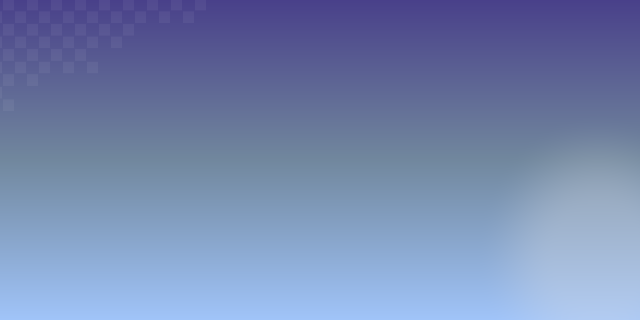
Reproduce this background procedurally as a Shadertoy shader.

```glsl
// A dusk sky: a three-stop vertical gradient, a faint checkerboard that
// steps away from the upper left corner, and a soft pale glow at lower right.
// Lengths are in canvas heights; the checkerboard is measured from the top.

const vec3 SKY_TOP = vec3(0.285, 0.252, 0.54);
const vec3 SKY_MIDDLE = vec3(0.443, 0.53, 0.618);
const vec3 SKY_BOTTOM = vec3(0.628, 0.768, 0.975);

const vec3 GLOW_COLOR = vec3(0.86, 0.87, 0.89);
const vec2 GLOW_CENTER = vec2(1.87, 0.198);
const vec2 GLOW_RADII = vec2(0.29, 0.34);
const float GLOW_INNER = 0.45;
const float GLOW_OUTER = 1.32;
const float GLOW_OPACITY = 0.31;

const vec2 CHECK_ORIGIN = vec2(0.0078, -0.0052);
const vec2 CHECK_SIZE = vec2(0.0375, 0.0393);
const float CHECK_OPACITY = 0.05;
const int CHECK_ROWS = 9;
// Last lit column of each row, from the top down
const int ROW_END[CHECK_ROWS] = int[CHECK_ROWS](16, 15, 10, 9, 6, 7, 2, -1, 0);

vec3 skyColor(float depth) {
    vec3 upper = mix(SKY_TOP, SKY_MIDDLE, clamp(depth * 2.0, 0.0, 1.0));
    return mix(upper, SKY_BOTTOM, clamp(depth * 2.0 - 1.0, 0.0, 1.0));
}

// Coverage of the lit squares, with edges one pixel wide
float checkerMask(vec2 p, float pixel) {
    vec2 grid = (p - CHECK_ORIGIN) / CHECK_SIZE;
    ivec2 cell = ivec2(floor(grid));
    if (cell.y < 0 || cell.y >= CHECK_ROWS) return 0.0;
    bool lit = ((cell.x + cell.y) & 1) == 0 && cell.x <= ROW_END[cell.y];
    vec2 edge = (0.5 - abs(fract(grid) - 0.5)) * CHECK_SIZE;
    vec2 cover = smoothstep(vec2(0.0), vec2(pixel), edge);
    return lit ? cover.x * cover.y : 0.0;
}

float glowMask(vec2 p) {
    float radius = length((p - GLOW_CENTER) / GLOW_RADII);
    return 1.0 - smoothstep(GLOW_INNER, GLOW_OUTER, radius);
}

void mainImage(out vec4 fragColor, in vec2 fragCoord) {
    vec2 p = fragCoord / iResolution.y;
    float depth = 1.0 - p.y;

    vec3 color = skyColor(depth);
    float checks = checkerMask(vec2(p.x, depth), 1.0 / iResolution.y);
    color = mix(color, vec3(1.0), CHECK_OPACITY * checks);
    color = mix(color, GLOW_COLOR, GLOW_OPACITY * glowMask(p));

    fragColor = vec4(color, 1.0);
}
```
